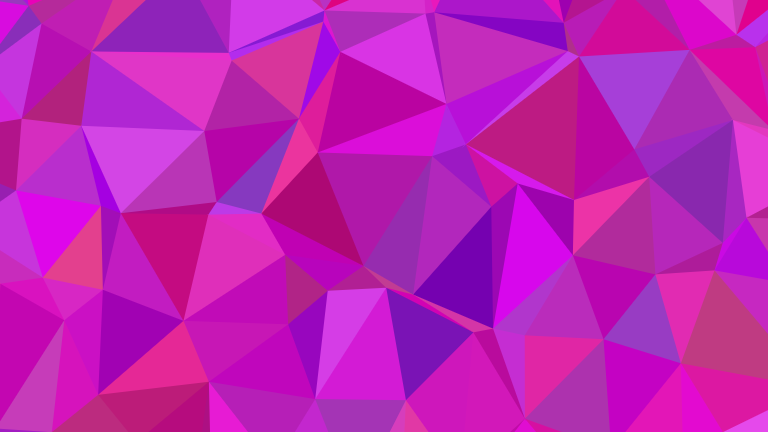
Write a Shadertoy shader that draws this background.

```glsl
#define CELLS 5.9          // grid cells per canvas height
#define TILT 0.42          // grid rotation, hides the rows
#define SCATTER 0.75       // 0 even jitter, 1 clustered vertices
#define SEED vec2(17.0, 43.0)
#define HUE 0.842
#define HUE_SPREAD 0.085
#define SATURATION vec2(0.69, 1.0)
#define BRIGHTNESS vec2(0.68, 0.93)

vec3 hash3(vec2 p) {
    vec3 q = fract(p.xyx * vec3(0.1031, 0.1030, 0.0973));
    q += dot(q, q.yxz + 33.33);
    return fract((q.xxy + q.yzz) * q.zyx);
}

float cross2(vec2 a, vec2 b) { return a.x * b.y - a.y * b.x; }

// One vertex anywhere inside each grid cell
vec2 vertexOf(vec2 cell) {
    vec2 h = hash3(cell + SEED).xy;
    return cell + mix(h, smoothstep(0.0, 1.0, h), SCATTER);
}

// Signed distance to the line a-b, positive on its left
float leftOf(vec2 p, vec2 a, vec2 b) {
    return cross2(b - a, p - a) / max(length(b - a), 1e-4);
}

float triangleCoverage(vec2 p, vec2 a, vec2 b, vec2 c, float pixel) {
    float d = min(leftOf(p, a, b), min(leftOf(p, b, c), leftOf(p, c, a)));
    return clamp(0.5 + d / pixel, 0.0, 1.0);
}

vec3 hsv(float h, float s, float v) {
    vec3 rgb = clamp(abs(mod(h * 6.0 + vec3(0.0, 4.0, 2.0), 6.0) - 3.0) - 1.0, 0.0, 1.0);
    return v * mix(vec3(1.0), rgb, s);
}

vec3 facetColor(vec2 id) {
    vec3 h = hash3(id + 71.0);
    float hueShift = h.x + hash3(id + 139.0).x - 1.0;
    return hsv(HUE + HUE_SPREAD * hueShift,
               mix(SATURATION.x, SATURATION.y, h.y),
               mix(BRIGHTNESS.x, BRIGHTNESS.y, h.z));
}

void mainImage(out vec4 fragColor, in vec2 fragCoord) {
    float pixel = CELLS / iResolution.y;
    float co = cos(TILT), si = sin(TILT);
    vec2 p = mat2(co, si, -si, co) * (fragCoord * pixel) + 20.0;
    vec2 cell = floor(p);
    vec4 sum = vec4(0.0);

    // Only the four quads around this cell can cover the point
    for (int j = -1; j <= 0; j++)
    for (int i = -1; i <= 0; i++) {
        vec2 id = cell + vec2(i, j);
        vec2 a = vertexOf(id);
        vec2 b = vertexOf(id + vec2(1.0, 0.0));
        vec2 c = vertexOf(id + vec2(1.0, 1.0));
        vec2 d = vertexOf(id + vec2(0.0, 1.0));

        // Delaunay split: cut a-c if the angles at b and d sum below pi
        float sineOfSum = cross2(c - b, a - b) * dot(a - d, c - d)
                        + dot(c - b, a - b) * cross2(a - d, c - d);
        if (sineOfSum < 0.0) {
            vec2 first = a;
            a = b; b = c; c = d; d = first;
        }

        // Blend both facets by their pixel coverage
        vec2 facet = id * vec2(2.0, 1.0);
        sum += triangleCoverage(p, a, b, c, pixel) * vec4(facetColor(facet), 1.0);
        sum += triangleCoverage(p, a, c, d, pixel) * vec4(facetColor(facet + vec2(1.0, 0.0)), 1.0);
    }
    fragColor = vec4(sum.rgb / max(sum.a, 1e-4), 1.0);
}
```
